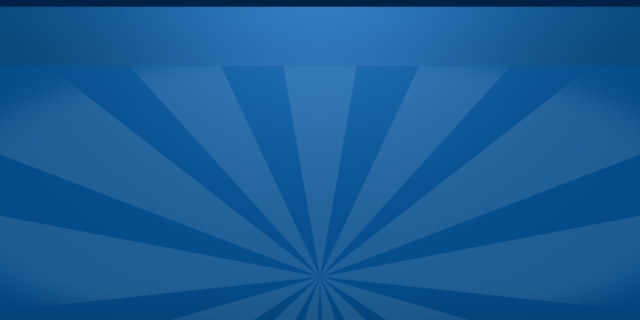
This background is drawn by a WebGL 1 fragment shader. Its source:

```glsl
precision mediump float;
// A blue sunburst: pale rays fan out from a low centre over a glow from the top.
// Rays are angular repeats faded by a soft ellipse; a plain glowing band and a
// thin dark strip lie across the top. Lengths are in canvas heights.

#define BURST_Y 0.135
#define RAY_PERIOD 27.0
#define RAY_HALF 8.45
#define RAY_OFFSET 33.65
#define CENTRE_HALF 9.9
#define RAY_OPACITY 0.105
#define BAND_BOTTOM 0.794
#define STRIP_BOTTOM 0.979

uniform vec2 u_resolution;

const vec3 DEEP = vec3(0.01, 0.285, 0.525);
const vec3 SKY = vec3(0.125, 0.435, 0.715);
const vec3 BAND_EDGE = vec3(0.01, 0.27, 0.465);
const vec3 BAND_GLOW = vec3(0.185, 0.475, 0.75);
const vec3 STRIP = vec3(0.0, 0.13, 0.27);

// Signed distance inside the rays; the upright ray is wider than the others.
float rayDistance(vec2 q) {
  float angle = degrees(atan(abs(q.x), q.y + 0.00001));
  float halfPeriod = 0.5 * RAY_PERIOD;
  float repeated = abs(mod(angle - RAY_OFFSET + halfPeriod, RAY_PERIOD) - halfPeriod);
  float inside = angle < RAY_OFFSET - halfPeriod ? CENTRE_HALF - angle : RAY_HALF - repeated;
  return radians(inside) * length(q);
}

// Soft ellipse that fades the rays toward the corners.
float rayFade(vec2 p) {
  float r = length((p - vec2(0.0, 0.388)) / vec2(1.195, 0.452));
  return 1.0 - smoothstep(0.85, 1.13, r);
}

void main() {
  vec2 p = vec2(gl_FragCoord.x - 0.5 * u_resolution.x, gl_FragCoord.y) / u_resolution.y;
  float px = 1.0 / u_resolution.y;

  // Background glow, darkening slightly at the foot
  vec2 g = (p - vec2(0.0, 1.0)) / vec2(0.68, 0.56);
  vec3 color = mix(DEEP, SKY, exp(-dot(g, g)));
  color *= mix(0.92, 1.0, smoothstep(0.0, 0.13, p.y));

  // Translucent rays
  float ray = smoothstep(-px, px, rayDistance(p - vec2(0.0, BURST_Y)));
  color = mix(color, vec3(1.0), RAY_OPACITY * ray * rayFade(p));

  // Band with a central glow
  float bandGlow = exp(-p.x * p.x / 0.49);
  vec3 band = mix(BAND_EDGE, BAND_GLOW, bandGlow);
  band *= mix(0.95, 1.01, smoothstep(BAND_BOTTOM, STRIP_BOTTOM, p.y));
  color = mix(color, band, smoothstep(-px, px, p.y - BAND_BOTTOM));

  // Dark top strip
  color = mix(color, STRIP, smoothstep(-px, px, p.y - STRIP_BOTTOM));
  gl_FragColor = vec4(color, 1.0);
}
```
